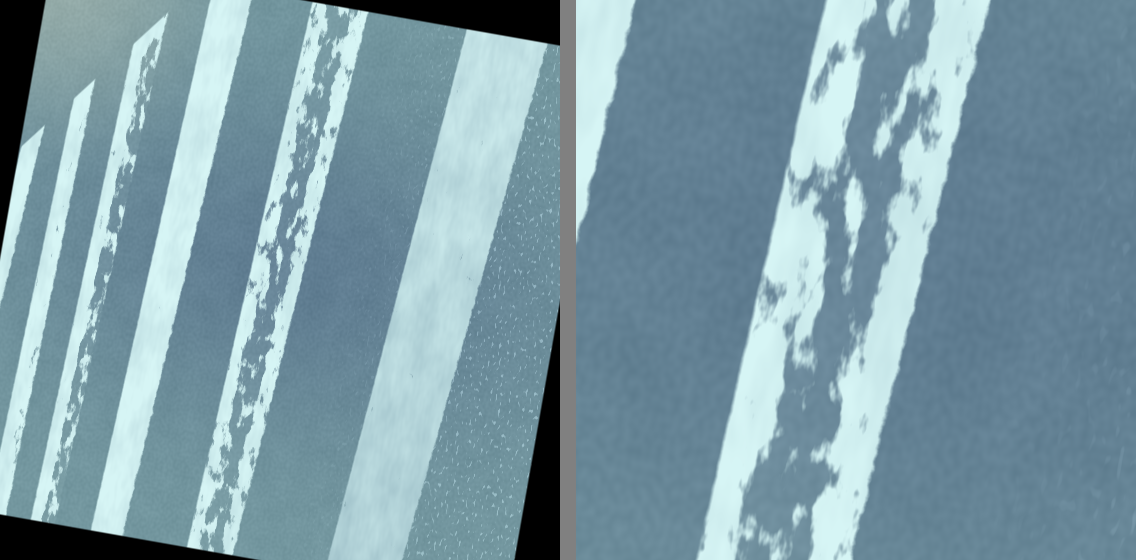
Left, the full canvas; right, a detail of the centre.
Reproduce this texture procedurally as a Shadertoy shader.

```glsl
// Worn road stripes fanning over blue-grey asphalt, on a tilted square panel with black corners.
// Each stripe is a tapering band between two straight edges, cut by one diagonal;
// gradient noise eats holes into the paint, mottles it and grains the asphalt.

const float TILT = 0.1745;             // panel rotation, radians
const float EDGE_SOFTNESS = 0.0012;
const float CUT_SLOPE = 1.3;           // diagonal that ends the left stripes
const vec2  CUT_POINT = vec2(-0.402, 0.223);
const vec3  ASPHALT_GREEN = vec3(0.455, 0.595, 0.625);
const vec3  ASPHALT_BLUE  = vec3(0.375, 0.490, 0.570);
const vec3  HAZE          = vec3(0.610, 0.690, 0.670);
const vec3  PAINT_BRIGHT  = vec3(0.840, 0.960, 0.960);
const vec3  PAINT_DULL    = vec3(0.640, 0.770, 0.800);

// Stripe edges: left at top, left at bottom, right at top, right at bottom
const int STRIPE_COUNT = 6;
const vec4 EDGES[STRIPE_COUNT] = vec4[STRIPE_COUNT](
    vec4(-0.473, -0.540, -0.443, -0.507),
    vec4(-0.411, -0.443, -0.382, -0.409),
    vec4(-0.326, -0.364, -0.277, -0.320),
    vec4(-0.208, -0.255, -0.136, -0.198),
    vec4(-0.029, -0.081,  0.072,  0.002),
    vec4( 0.251,  0.169,  0.397,  0.297));

// Stripe wear: hollow start and end across the width, wear in the hollow, wear elsewhere
const vec4 WEAR[STRIPE_COUNT] = vec4[STRIPE_COUNT](
    vec4(0.40, 0.60, -0.55, -0.60),
    vec4(0.55, 1.20, -0.30, -0.45),
    vec4(0.45, 1.30,  0.22, -0.42),
    vec4(0.40, 0.60, -0.55, -0.60),
    vec4(0.27, 0.73,  0.30, -0.20),
    vec4(0.40, 0.60, -0.55, -0.55));

vec2 gradientAt(vec2 cell) {
    vec3 h = fract(cell.xyx * vec3(0.1031, 0.1030, 0.0973));
    h += dot(h, h.yzx + 33.33);
    float angle = 6.2832 * fract((h.x + h.y) * h.z);
    return vec2(cos(angle), sin(angle));
}

float gradientNoise(vec2 p) {
    vec2 i = floor(p), f = p - i;
    vec2 u = f * f * f * (f * (f * 6.0 - 15.0) + 10.0);
    vec2 e = vec2(1.0, 0.0);
    float bottom = mix(dot(gradientAt(i), f), dot(gradientAt(i + e.xy), f - e.xy), u.x);
    float top = mix(dot(gradientAt(i + e.yx), f - e.yx), dot(gradientAt(i + e.xx), f - e.xx), u.x);
    return mix(bottom, top, u.y);
}

float fbm(vec2 p) {
    float sum = 0.0, amplitude = 0.8;
    for (int i = 0; i < 4; i++) {
        sum += amplitude * gradientNoise(p);
        p = p * 2.03 + 17.3;
        amplitude *= 0.5;
    }
    return sum;
}

// Paint coverage of one stripe; down runs from 0 at the top to 1 at the bottom
float stripeCoverage(vec2 q, float down, float cut, vec4 edges, vec4 wear, float soft) {
    float left = mix(edges.x, edges.y, down);
    float right = mix(edges.z, edges.w, down);
    float ragged = 0.003 * fbm(q * 75.0);
    float band = smoothstep(-soft, soft, q.x - left + 0.3 * ragged)
               * smoothstep(-soft, soft, right - q.x + ragged);

    float across = (q.x - left) / (right - left);
    float hollow = smoothstep(wear.x - 0.09, wear.x + 0.09, across)
                 * (1.0 - smoothstep(wear.y - 0.09, wear.y + 0.09, across))
                 * smoothstep(0.015, 0.05, cut);
    float level = mix(wear.w, wear.z, hollow);
    float worn = smoothstep(-0.05, 0.25, fbm(q * vec2(62.0, 27.0)) + level);
    return band * (1.0 - 0.92 * worn);
}

vec3 asphaltColor(vec2 q) {
    vec2 d = (q - vec2(0.03, 0.03)) / vec2(0.5, 0.29);
    vec3 color = mix(ASPHALT_GREEN, ASPHALT_BLUE, exp(-dot(d, d)));
    color = mix(color, HAZE, 0.9 * (1.0 - smoothstep(0.0, 0.42, length(q - vec2(-0.5, 0.5)))));
    color += 0.025 * fbm(q * 22.0) + 0.03 * gradientNoise(q * vec2(190.0, 150.0));
    // Pale flecks, denser on the right
    float fleck = smoothstep(0.22, 0.5, gradientNoise(q * vec2(210.0, 95.0)));
    return color + 0.16 * fleck * smoothstep(0.05, 0.42, q.x);
}

vec3 paintColor(vec2 q, float down) {
    float dull = smoothstep(0.05, 0.25, q.x + 0.1 * down) * (0.3 + 0.4 * down);
    dull += 0.1 + 0.4 * fbm(q * vec2(24.0, 11.0)) + 0.12 * gradientNoise(q * vec2(150.0, 40.0));
    return mix(PAINT_BRIGHT, PAINT_DULL, clamp(dull, 0.0, 1.0));
}

void mainImage(out vec4 fragColor, in vec2 fragCoord) {
    // Panel coordinates, centred and tilted
    vec2 p = (fragCoord - 0.5 * iResolution.xy) / iResolution.y;
    float c = cos(TILT), s = sin(TILT);
    vec2 q = vec2(c * p.x - s * p.y, s * p.x + c * p.y);
    float down = 0.5 - q.y;
    float soft = EDGE_SOFTNESS + 0.5 / iResolution.y;

    // Stripes
    float cut = down - CUT_POINT.y + CUT_SLOPE * (q.x - CUT_POINT.x);
    float coverage = 0.0;
    for (int i = 0; i < STRIPE_COUNT; i++)
        coverage = max(coverage, stripeCoverage(q, down, cut, EDGES[i], WEAR[i], soft));
    coverage *= smoothstep(-soft, soft, cut / length(vec2(1.0, CUT_SLOPE)));

    // Panel mask
    vec3 color = mix(asphaltColor(q), paintColor(q, down), coverage);
    color *= smoothstep(-soft, soft, 0.499 - max(abs(q.x), abs(q.y)));
    fragColor = vec4(clamp(color, 0.0, 1.0), 1.0);
}
```
